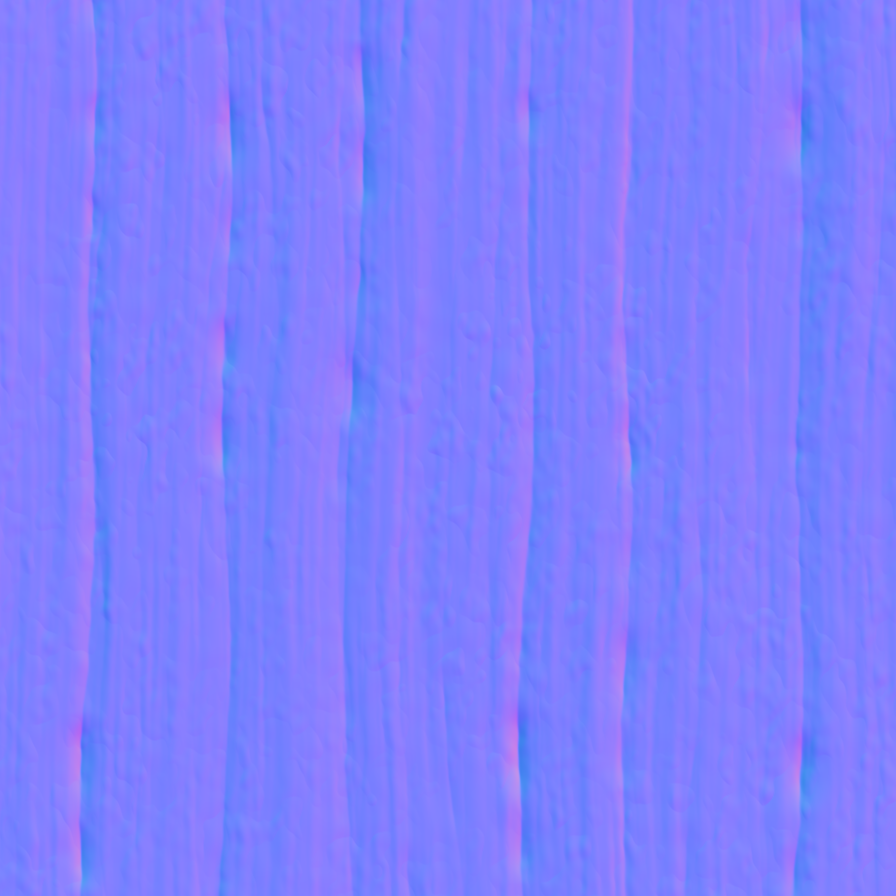
This texture map is drawn by a WebGL 1 fragment shader. Its source:

```glsl
precision highp float;
// Tangent-space normal map of weathered, vertically grained wood.
// A height field of meandering grooves, stretched cellular grain and small
// wrinkles is differentiated and encoded as a color.

uniform vec2 u_resolution;

float hash(vec2 p) {
  vec3 q = fract(vec3(p.xyx) * vec3(0.1031, 0.1030, 0.0973));
  q += dot(q, q.yzx + 33.33);
  return fract((q.x + q.y) * q.z);
}

// Cellular noise: one smooth signed bump at a random spot in each cell.
float bumps(vec2 p) {
  vec2 cell = floor(p);
  float sum = 0.0;
  for (int j = -1; j <= 1; j++) {
    for (int i = -1; i <= 1; i++) {
      vec2 id = cell + vec2(float(i), float(j));
      vec2 d = p - id - vec2(hash(id + 11.3), hash(id + 47.9));
      float w = max(0.0, 1.0 - dot(d, d));
      sum += (hash(id + 83.1) - 0.5) * w * w * w;
    }
  }
  return sum;
}

// Vertical grooves, one per column; each wanders and varies along y.
// The result is a depth whose wall slope is at most about 1.
float grooves(vec2 p, float count, float width, float wander, float seed) {
  float column = floor(p.x * count);
  float depth = 0.0;
  for (int i = -2; i <= 2; i++) {
    float id = column + float(i);
    float h = hash(vec2(id, seed));
    float phase = 40.0 * hash(vec2(id, seed + 5.0));
    float center = (id + 0.2 + 0.6 * h) / count;
    center += wander * (sin(p.y * 5.0 + phase) + 0.4 * sin(p.y * 13.0 + phase * 2.3)
                      + 0.15 * sin(p.y * 37.0 + phase * 4.1));
    float wave = 0.5 + 0.20 * sin(p.y * 6.0 + phase * 1.7)
               + 0.16 * sin(p.y * 19.0 + phase * 3.1)
               + 0.14 * sin(p.y * 53.0 + phase);
    float strength = (0.34 + 0.66 * smoothstep(0.5, 0.95, wave)) * (0.5 + 0.5 * h);
    float d = p.x - center;
    depth += strength * width * exp(-sqrt(d * d + 0.000002) / width);
  }
  return depth;
}

float height(vec2 p) {
  // Shared sway of the fibers
  vec2 q = p;
  q.x += 0.006 * sin(p.y * 4.1 + 0.8) + 0.003 * sin(p.y * 11.0 + p.x * 9.0);

  // Creased wrinkles and fine chips, gathered in patches
  float patches = 0.8 + 1.2 * bumps(p * vec2(9.0, 5.0) + 31.0);
  float coarse = bumps(p * vec2(44.0, 30.0) + 7.1);
  float fine = bumps(p * vec2(95.0, 60.0) + 23.4);
  float h = patches * (0.0009 * abs(coarse + 0.4 * fine) + 0.0004 * fine);

  // Chips fray the fibers and the groove edges
  q.x += 0.0025 * coarse + 0.002 * fine;

  // Broad ridges, fiber bundles and fine streaks
  h += 0.0058 * bumps(q * vec2(14.0, 1.3) + 3.7);
  h += 0.0020 * bumps(q * vec2(42.0, 2.6) + 19.2);
  h += 0.0007 * bumps(q * vec2(110.0, 6.0) + 61.5);

  // Deep splits between strips, then shallow cracks and hairlines
  h -= 0.95 * grooves(q, 6.2, 0.012, 0.005, 2.0);
  h -= 0.28 * grooves(q, 15.0, 0.008, 0.009, 31.0);
  h -= 0.13 * grooves(q, 34.0, 0.005, 0.006, 57.0);
  return h;
}

void main() {
  vec2 p = gl_FragCoord.xy / u_resolution;
  vec2 e = vec2(0.0011, 0.0);
  vec2 slope = vec2(height(p + e.xy) - height(p - e.xy),
                    height(p + e.yx) - height(p - e.yx)) / (2.0 * e.x);
  vec3 normal = normalize(vec3(-slope, 1.0));
  gl_FragColor = vec4(normal * 0.5 + 0.5, 1.0);
}
```
